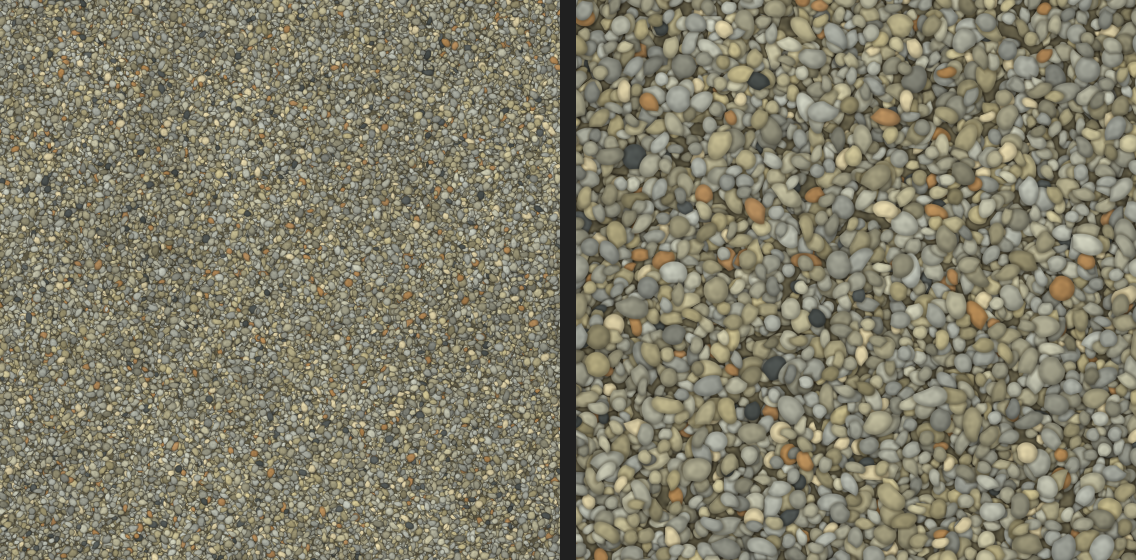
Left: the whole. Right: its middle third, enlarged.
Give the GLSL for this texture, as a Shadertoy shader.

```glsl
// Fine river gravel: densely overlapping grey, olive and tan pebbles.
#define LAYERS 6
#define CELLS_BOTTOM 96.0
#define CELLS_TOP 74.0
#define PRESENCE 0.78
#define TONE_DARK 0.455
#define TONE_LIGHT 0.795
#define RIM_SHADE 0.24
#define CONTACT_SHADOW 0.34
#define GRAIN 0.10
#define PATCHINESS 0.14

const vec3 GAP_COLOR = vec3(0.36, 0.34, 0.26);
const vec3 COOL_TINT = vec3(0.99, 1.01, 0.95);
const vec3 WARM_TINT = vec3(1.04, 0.98, 0.73);
const vec3 RUST_COLOR = vec3(0.67, 0.48, 0.27);
const vec3 SLATE_COLOR = vec3(0.26, 0.28, 0.27);
const vec3 CREAM_COLOR = vec3(0.84, 0.79, 0.63);

vec4 hash4(vec2 p) {
    vec4 q = fract(p.xyxy * vec4(0.1031, 0.1030, 0.0973, 0.1099));
    q += dot(q, q.wzxy + 33.33);
    return fract((q.xxyz + q.yzzw) * q.zywx);
}

float valueNoise(vec2 p) {
    vec2 cell = floor(p), f = fract(p);
    f = f * f * (3.0 - 2.0 * f);
    float low = mix(hash4(cell).x, hash4(cell + vec2(1, 0)).x, f.x);
    float high = mix(hash4(cell + vec2(0, 1)).x, hash4(cell + vec2(1, 1)).x, f.x);
    return mix(low, high, f.y);
}

mat2 rotation(float angle) {
    float c = cos(angle), s = sin(angle);
    return mat2(c, s, -s, c);
}

// Mostly muted stone, with a few rusty, slate and cream pebbles
vec3 stoneColor(vec4 rnd) {
    float tone = mix(TONE_DARK, TONE_LIGHT, 0.5 * (rnd.x + rnd.y));
    vec3 color = tone * mix(COOL_TINT, WARM_TINT, pow(rnd.z, 1.4));
    if (rnd.w < 0.025) color = mix(color, RUST_COLOR, 0.8);
    else if (rnd.w < 0.045) color = SLATE_COLOR + 0.1 * rnd.x;
    else if (rnd.w < 0.085) color = CREAM_COLOR;
    return color;
}

// Normalised radius: an egg with one flattened side, 1.0 at the outline
float pebbleRadius(vec2 q, vec4 rnd) {
    q.y *= 1.0 + 0.3 * (rnd.x - 0.5) * q.x;
    float facetAngle = 6.2832 * rnd.y;
    float facet = dot(q, vec2(cos(facetAngle), sin(facetAngle)));
    return max(length(q), facet * mix(1.1, 1.4, rnd.z));
}

// Paints one layer of scattered pebbles over the color below
vec3 paintLayer(vec3 color, vec2 uv, float cells, float seed) {
    mat2 turn = rotation(seed * 1.7);
    vec2 p = turn * uv * cells + seed * 17.3;
    vec2 light = turn * vec2(-0.5, 0.8);
    float blur = 0.8 * cells / iResolution.y;
    float grain = valueNoise(p * 5.0) - 0.5;
    for (int j = -1; j <= 1; j++)
    for (int i = -1; i <= 1; i++) {
        vec2 cell = floor(p) + vec2(i, j);
        vec4 place = hash4(cell + seed * 37.1);
        vec4 form = hash4(cell + seed * 53.7 + 211.0);
        vec4 stone = hash4(cell + seed * 71.9 + 419.0);
        if (place.z > PRESENCE) continue;

        vec2 offset = p - cell - mix(vec2(0.1), vec2(0.9), place.xy);
        float size = mix(0.30, 0.60, form.w * form.w);
        float stretch = mix(1.0, 1.38, form.x);
        vec2 axes = size * vec2(stretch, 1.0 / stretch);
        vec2 q = rotation(6.2832 * place.w) * offset / axes;
        float radius = pebbleRadius(q, form.yzxw);
        float edge = (radius - 1.0) * axes.y;

        // Soft shadow in the crevice, then the domed stone
        float shadow = 1.0 - smoothstep(-0.04, 0.15, edge);
        color *= 1.0 - CONTACT_SHADOW * shadow * vec3(0.9, 0.95, 1.05);
        float dome = 1.0 - RIM_SHADE * smoothstep(0.45, 1.05, radius);
        dome += 0.09 * dot(offset / size, light) + GRAIN * grain;
        color = mix(color, stoneColor(stone) * dome, 1.0 - smoothstep(-blur, blur, edge));
    }
    return color;
}

void mainImage(out vec4 fragColor, in vec2 fragCoord) {
    vec2 uv = fragCoord / iResolution.y;
    vec3 color = GAP_COLOR * (0.8 + 0.4 * valueNoise(uv * 300.0));
    for (int n = 0; n < LAYERS; n++) {
        float height = float(n) / float(LAYERS - 1);
        color = paintLayer(color, uv, mix(CELLS_BOTTOM, CELLS_TOP, height), float(n) + 1.0);
    }
    // Broad, faint drifts of lighter and darker gravel
    float patches = 0.6 * valueNoise(uv * 7.0 + 3.0) + 0.4 * valueNoise(uv * 19.0);
    color *= 1.0 + PATCHINESS * (patches - 0.5);
    fragColor = vec4(clamp(color, 0.0, 1.0), 1.0);
}
```
